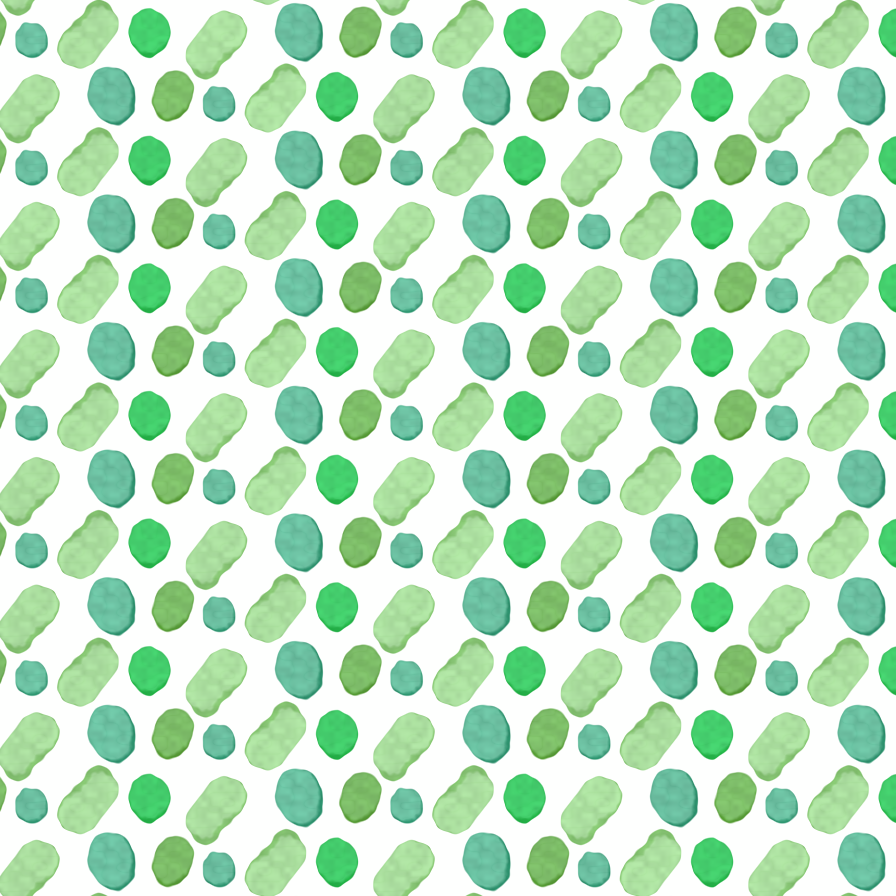
A WebGL 2 fragment shader for this pattern:

```glsl
#version 300 es
precision highp float;
// Watercolour pebbles and beans in greens on white, in a half-drop repeat.

// Lengths are in thousandths of the canvas height.
#define COLUMN_PITCH 209.3
#define ROW_PITCH 142.4
#define FIRST_PEBBLE vec2(543.4, 608.5)
#define EDGE_WOBBLE 3.0
#define GRAIN 0.10
#define CRINKLE 0.13
#define TONE_VARIATION 0.025

uniform vec2 u_resolution;
out vec4 fragColor;

const vec3 PAPER = vec3(0.995, 1.0, 0.995);
const vec3 LEAF = vec3(0.675, 0.875, 0.63);
const vec3 LEAF_POOL = vec3(0.51, 0.76, 0.43);
const vec3 TEAL = vec3(0.43, 0.76, 0.64);
const vec3 TEAL_POOL = vec3(0.17, 0.56, 0.42);
const vec3 OLIVE = vec3(0.50, 0.75, 0.42);
const vec3 OLIVE_POOL = vec3(0.33, 0.60, 0.20);
const vec3 EMERALD = vec3(0.27, 0.81, 0.43);
const vec3 EMERALD_POOL = vec3(0.13, 0.69, 0.27);

float hash(vec2 p) {
    return fract(sin(dot(p, vec2(127.1, 311.7))) * 43758.5453);
}

float noise(vec2 p) {
    vec2 i = floor(p), f = fract(p);
    f = f * f * (3.0 - 2.0 * f);
    return mix(mix(hash(i), hash(i + vec2(1, 0)), f.x),
               mix(hash(i + vec2(0, 1)), hash(i + vec2(1, 1)), f.x), f.y);
}

float smoothMin(float a, float b, float k) {
    float h = max(k - abs(a - b), 0.0) / k;
    return min(a, b) - h * h * k * 0.25;
}

// Moves p to the nearest copy of a motif; id numbers that copy.
vec2 halfDrop(vec2 p, vec2 centre, out vec2 id) {
    vec2 q = p - centre;
    id.x = round(q.x / COLUMN_PITCH);
    q -= id.x * vec2(COLUMN_PITCH, 0.5 * ROW_PITCH);
    id.y = round(q.y / ROW_PITCH);
    q.y -= id.y * ROW_PITCH;
    return q;
}

float capsule(vec2 p, vec2 a, vec2 b, float radius) {
    vec2 ab = b - a;
    float t = clamp(dot(p - a, ab) / dot(ab, ab), 0.0, 1.0);
    return length(p - a - ab * t) - radius;
}

// Tilted ellipse with a small drip at its foot.
float pebble(vec2 q, vec2 radii, float tilt, float drip) {
    float c = cos(tilt), s = sin(tilt);
    vec2 e = mat2(c, -s, s, c) * q;
    float d = (length(e / radii) - 1.0) * min(radii.x, radii.y);
    return d - drip * exp(-q.x * q.x / 70.0) * step(q.y, 0.0);
}

// Lays a wash inside outer; pigment pools where inner is positive.
vec3 paint(vec3 ground, float outer, float inner, vec2 q, float seed,
           vec2 id, vec3 wash, vec3 pool) {
    float pixel = 1000.0 / u_resolution.y;
    float wobble = (noise(q * 0.11 + seed) - 0.5) * EDGE_WOBBLE;
    float ripple = (noise(q * 0.2 + seed + 40.0) - 0.5) * EDGE_WOBBLE;
    float pooled = 0.85 * smoothstep(-2.0, 2.2, inner + wobble + ripple);
    float crease = noise(q * vec2(0.07, 0.13) + seed + 9.0);
    pooled += CRINKLE * pow(1.0 - abs(2.0 * crease - 1.0), 4.0);
    pooled += 0.22 * smoothstep(-3.0, 0.0, outer + wobble);
    vec3 tone = mix(wash, pool, clamp(pooled, 0.0, 1.0));
    tone *= 1.0 + GRAIN * (noise(q * 0.16 + seed + 70.0) - 0.5);
    tone *= 1.0 + TONE_VARIATION * (hash(id + seed) - 0.5);
    float cover = 1.0 - smoothstep(-0.8, 0.8, (outer + wobble) / pixel);
    return mix(ground, tone, cover);
}

vec3 paintPebble(vec3 ground, vec2 p, vec2 offset, vec2 radii, float tilt,
                 float drip, vec2 light, float seed, vec3 wash, vec3 pool) {
    vec2 id;
    vec2 q = halfDrop(p, FIRST_PEBBLE + offset, id);
    float outer = pebble(q, radii, tilt, drip);
    float inner = pebble(q - light, radii, tilt, 0.0);
    return paint(ground, outer, inner, q, seed, id, wash, pool);
}

// Bean with a dented flank and a knob; side -1 turns it half round.
vec3 paintBean(vec3 ground, vec2 p, vec2 offset, float side, float seed) {
    vec2 id;
    vec2 q = halfDrop(p, FIRST_PEBBLE + offset, id) * side;
    float dent = length(q - vec2(-16.0, 27.0));
    float body = capsule(q, vec2(-11.3, -14.7), vec2(9.5, 11.5), 23.0);
    float knob = length(q - vec2(12.5, 24.5)) - 14.0;
    float outer = -smoothMin(-smoothMin(body, knob, 5.0), dent - 10.0, 6.0);
    float core = capsule(q, vec2(-10.3, -15.5), vec2(12.5, 8.5), 22.5);
    float inner = -smoothMin(-core, dent - 15.0, 6.0);
    return paint(ground, outer, inner, q, seed, id, LEAF, LEAF_POOL);
}

void main() {
    vec2 p = 1000.0 * gl_FragCoord.xy / u_resolution.y;
    vec3 color = PAPER;
    color = paintBean(color, p, vec2(184.0, -3.5), 1.0, 3.0);
    color = paintBean(color, p, vec2(115.4, 57.3), -1.0, 3.0);
    color = paintPebble(color, p, vec2(0.0), vec2(26.0, 32.8), 0.25, 0.0,
                        vec2(-3.2, 2.6), 17.0, TEAL, TEAL_POOL);
    color = paintPebble(color, p, vec2(68.6, 0.9), vec2(21.8, 28.6), -0.4, 1.5,
                        vec2(0.5, 3.6), 31.0, OLIVE, OLIVE_POOL);
    color = paintPebble(color, p, vec2(119.8, -9.5), vec2(18.0, 20.4), 0.1, 0.5,
                        vec2(-1.0, 2.0), 47.0, TEAL, TEAL_POOL);
    color = paintPebble(color, p, vec2(42.5, 70.6), vec2(23.4, 25.6), 0.0, 2.2,
                        vec2(0.0, 3.4), 59.0, EMERALD, EMERALD_POOL);
    fragColor = vec4(color, 1.0);
}
```
